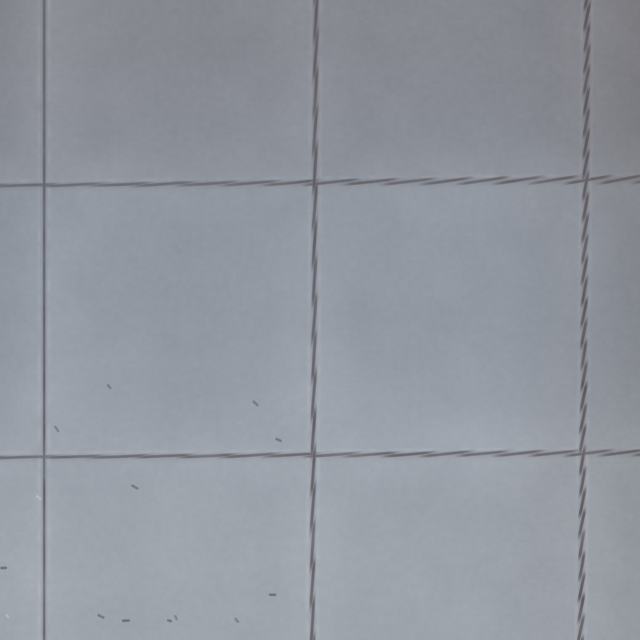
This pattern is drawn by a three.js fragment shader. Its source:

```glsl
varying vec2 vUv;

vec2 hash2(vec2 p) {
  p = vec2(dot(p, vec2(127.1, 311.7)), dot(p, vec2(269.5, 183.3)));
  return fract(sin(p) * 43758.5);
}

float gradientAt(vec2 corner, vec2 offset) {
  return dot(hash2(corner) * 2.0 - 1.0, offset);
}

float gradientNoise(vec2 p) {
  vec2 i = floor(p), f = fract(p);
  vec2 w = f * f * f * (f * (f * 6.0 - 15.0) + 10.0);
  float low = mix(gradientAt(i, f), gradientAt(i + vec2(1, 0), f - vec2(1, 0)), w.x);
  float high = mix(gradientAt(i + vec2(0, 1), f - vec2(0, 1)), gradientAt(i + 1.0, f - 1.0), w.x);
  return mix(low, high, w.y);
}

// Joint made of overlapping, tapered strokes that lean across its direction
float twistedJoint(float across, float along, float period, float lean, float halfWidth) {
  float ink = 0.0;
  float middle = floor(along / period);
  for (int i = -1; i <= 1; i++) {
    float q = along - (middle + float(i) + 0.5) * period;
    float taper = 1.0 - smoothstep(0.4, 0.85, abs(q) / period);
    float edge = abs(across - lean * q) - halfWidth;
    ink = max(ink, taper * (1.0 - smoothstep(-0.0013, 0.0017, edge)));
  }
  return ink;
}

// Short soft scratch
float scratch(vec2 p, vec2 halfAxis, float radius) {
  float t = clamp(dot(p, halfAxis) / dot(halfAxis, halfAxis), -1.0, 1.0);
  return 1.0 - smoothstep(radius * 0.3, radius * 1.5, length(p - halfAxis * t));
}

void main() {
  vec2 p = vUv;

  // Slightly skewed square grid
  vec2 grid = vec2((p.x - 0.069) / (0.419 + 0.0057 * p.y),
                   (p.y - 0.285 - 0.008 * p.x) / (0.425 + 0.002 * p.x));
  vec2 tile = floor(grid);
  vec2 nearest = floor(grid + 0.5);
  vec2 joint = (grid - nearest) * 0.422;

  // Lighting falls off upward and toward the sides
  vec3 color = mix(vec3(0.615, 0.638, 0.67), vec3(0.565, 0.593, 0.633), smoothstep(0.12, 0.62, p.y));
  color = mix(color, vec3(0.525, 0.535, 0.565), smoothstep(0.55, 0.95, p.y));
  float side = smoothstep(0.72, 1.08, p.x) * (0.35 + 0.65 * p.y);
  color = mix(color, vec3(0.455, 0.45, 0.465), side * 0.75);
  color -= 0.025 * (1.0 - smoothstep(0.0, 0.09, p.x)) * p.y;

  // Tile tone, paler borders, cloudy stains and fine grain
  color += (hash2(tile + 7.0).x - 0.5) * 0.012;
  vec2 border = abs(joint);
  color += 0.018 * (1.0 - smoothstep(0.0, 0.09, min(border.x, border.y)));
  color += 0.022 * gradientNoise(p * 5.0 + 3.0) + 0.014 * gradientNoise(p * 17.0);
  color += 0.014 * gradientNoise(p * 75.0) + 0.012 * gradientNoise(p * 190.0);

  // Upright joints twist more with each column
  float column = nearest.x;
  float wobble = 0.0012 * column * gradientNoise(vec2(p.y * 14.0, column + 0.4));
  float uprightX = joint.x + wobble;
  float uprightLean = 0.065 * column + 0.025 * column * (column - 1.0);
  float uprightPeriod = 0.085 - 0.026 * column;
  float upright = twistedJoint(uprightX, p.y, uprightPeriod, uprightLean, 0.0017 + 0.0004 * min(column, 1.0));

  // Level joints twist more toward the right
  float levelY = joint.y + 0.0012 * gradientNoise(vec2(p.x * 13.0, nearest.y + 2.6));
  float levelLean = mix(0.02, 0.12, p.x) * mix(0.7, 1.0, nearest.y);
  float level = twistedJoint(levelY, p.x + 0.25 * p.x * p.x, 0.078, levelLean, 0.0019);

  // Soft shade and pale lip beside every joint
  vec2 halo = exp(-joint * joint / 0.00004);
  color -= 0.035 * max(halo.x, halo.y);
  float lip = exp(-pow((abs(uprightX) - 0.0075) / 0.003, 2.0));
  lip = max(lip, exp(-pow((levelY - 0.0065) / 0.003, 2.0)));
  color += 0.04 * lip * (0.6 + gradientNoise(p * 45.0));

  float fade = 0.85 + 0.35 * gradientNoise(p * 22.0 + 9.0);
  vec3 grout = mix(vec3(0.37, 0.36, 0.385), vec3(0.34, 0.31, 0.32), p.x);
  color = mix(color, grout, max(upright * 0.9, level * 0.78) * clamp(fade, 0.0, 1.0));

  // Dark scratches gather at the lower left; a few chips are pale
  for (int i = 0; i < 14; i++) {
    float id = float(i);
    vec2 seed = hash2(vec2(id, 4.7));
    vec2 shape = hash2(vec2(id, 19.3));
    vec2 center = vec2(seed.x * mix(0.35, 1.0, shape.x * shape.x), 0.03 + 0.5 * seed.y * seed.y);
    float angle = 1.2 + shape.y * 2.0;
    vec2 halfAxis = vec2(cos(angle), sin(angle)) * (0.001 + 0.005 * shape.x);
    float mark = scratch(p - center, halfAxis, 0.0022);
    float pale = step(11.5, id);
    color = mix(color, mix(vec3(0.36, 0.37, 0.4), vec3(0.76, 0.78, 0.8), pale), mark * (0.25 + 0.5 * shape.y));
  }

  gl_FragColor = vec4(color, 1.0);
}
```
